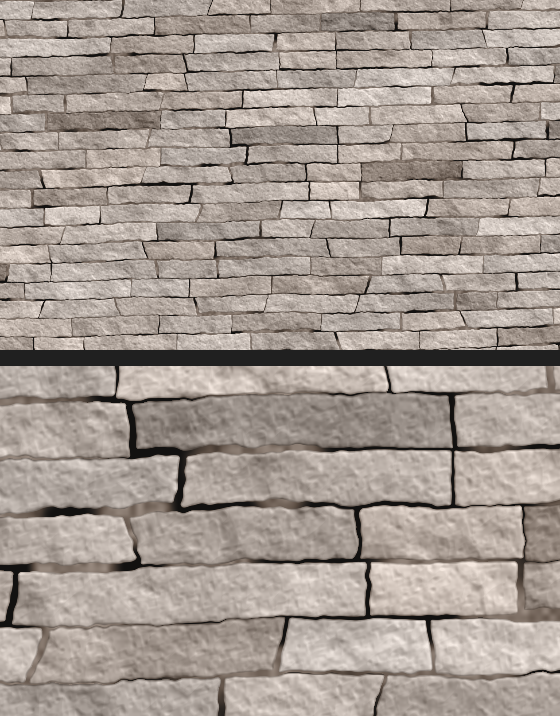
Top: the whole. Bottom: its middle third, enlarged.
A Shadertoy shader for this texture:

```glsl
// Split-face stone cladding: thin, slightly tilted courses of rough grey-beige slabs.
// Each course is cut by jittered, slanted joints; chipped noise relief is lit from the
// upper right, and broken, uneven gaps hold deep shade or sandy mortar.

const vec2 LIGHT = vec2(0.5, 0.86);
const float COURSES = 18.7;   // courses per canvas height
const float SLABS = 4.3;      // slabs per canvas height, measured along a course

float hash(vec2 p) {
    vec3 q = fract(p.xyx * vec3(0.1031, 0.1030, 0.0973));
    q += dot(q, q.yzx + 33.33);
    return fract((q.x + q.y) * q.z);
}

float noise(vec2 p) {
    vec2 i = floor(p), f = fract(p);
    f = f * f * (3.0 - 2.0 * f);
    return mix(mix(hash(i), hash(i + vec2(1, 0)), f.x),
               mix(hash(i + vec2(0, 1)), hash(i + vec2(1, 1)), f.x), f.y);
}

// Chiselled surface height: creased octaves, grain along a shallow diagonal
float relief(vec2 p) {
    float sum = 0.0, amp = 0.5;
    p = mat2(0.9, -0.45, 0.5, 1.0) * p * 26.0;
    for (int i = 0; i < 4; i++) {
        float n = noise(p);
        sum += amp * mix(n, 1.0 - abs(2.0 * n - 1.0), 0.35);
        p = mat2(1.6, 1.1, -1.1, 1.6) * p + 11.3;
        amp *= 0.56;
    }
    return sum;
}

// Position of a vertical joint at height f within its course
float joint(float cell, float row, float f) {
    vec2 id = vec2(cell, row);
    float slant = hash(id + 51.0) - 0.5;
    return cell + 0.5 + 0.56 * (hash(id + 13.0) - 0.5) + 0.7 * slant * slant * slant * (f - 0.5);
}

// Returns distance inside the slab edge (negative in the gap) and the slab id
vec3 slab(vec2 p) {
    vec2 w = p + 0.004 * (vec2(noise(p * 38.0), noise(p * 38.0 + 70.0)) - 0.5)
               + 0.0026 * (vec2(noise(p * 120.0), noise(p * 120.0 + 40.0)) - 0.5);
    float v = (w.y - 0.02 * w.x) * COURSES - 0.62 + 0.16 * (noise(p * vec2(5.0, 3.0)) - 0.5);
    float row = floor(v), f = v - row;
    float u = w.x * SLABS + 9.0 * hash(vec2(row, 7.0));
    float cell = floor(u);
    if (u < joint(cell, row, f)) cell -= 1.0;
    float left = joint(cell, row, f), right = joint(cell + 1.0, row, f);
    vec2 id = vec2(cell, row);

    // Uneven, tapering gap under each slab and a varying one on its left
    float along = (u - left) / (right - left);
    float under = 0.13 * mix(pow(hash(id + 3.0), 3.0), pow(hash(id + 5.0), 3.0), along);
    under *= 0.4 + 1.1 * noise(p * vec2(45.0, 20.0));
    float beside = 0.028 * pow(hash(id + 9.0), 2.0);
    vec2 edge = vec2(min(u - left - beside, right - u) / SLABS,
                     min(f - under, 1.0 - f) / COURSES);

    // Slightly rounded corners, gaps that open and close along the edge
    float radius = 0.0035;
    vec2 q = radius - edge;
    float d = radius - length(max(q, 0.0)) - min(max(q.x, q.y), 0.0);
    return vec3(d - 0.0017 * smoothstep(0.2, 0.9, noise(p * vec2(22.0, 30.0) + 3.0)), id);
}

void mainImage(out vec4 fragColor, in vec2 fragCoord) {
    vec2 p = fragCoord / iResolution.y;
    float px = 1.0 / iResolution.y;
    vec3 here = slab(p), toward = slab(p + LIGHT * 0.004);
    vec2 id = here.yz;
    float pick = hash(id + 27.0);

    // Tone of each slab, a few much darker, with soft blotches
    float tone = 0.715 + 0.13 * (hash(id + 31.0) - 0.5);
    tone -= 0.15 * smoothstep(0.90, 0.99, pick);
    tone += 0.14 * (noise(p * vec2(11.0, 18.0) + 30.0 * pick) - 0.5);

    // Rough face lit by its slope toward the light
    vec2 face = p + 7.0 * vec2(pick, hash(id + 41.0));
    float height = relief(face);
    tone += 1.5 * (height - relief(face + LIGHT * 0.0028));
    tone += 0.2 * (height - 0.55);
    tone += 0.10 * (noise(p * 260.0) - 0.5);

    // Bright upper right rim, dim lower left rim, both broken up by chips
    float rim = 1.0 - smoothstep(0.0005, 0.006, here.x);
    rim *= 0.3 + noise(p * 60.0 + 9.0);
    tone += 0.11 * rim * clamp((here.x - toward.x) / 0.004, -1.0, 1.0);

    // Shadow from a neighbour that stands further out
    float other = step(0.5, length(toward.yz - id));
    float proud = hash(toward.yz + 61.0) - hash(id + 61.0);
    float shadow = other * smoothstep(0.0, 0.002, toward.x) * smoothstep(0.1, 0.7, proud);
    tone *= 1.0 - 0.75 * shadow;

    // Gaps: deep shade where wide, sandy mortar or a faint crease elsewhere
    float mortar = smoothstep(0.40, 0.66, noise(p * vec2(15.0, 21.0) + 5.0));
    float gap = mix(0.07, 0.50, mortar) + 0.2 * (noise(p * 150.0) - 0.5) * mortar;
    float cover = smoothstep(-0.5 * px, 0.5 * px, here.x);
    tone *= 1.0 - 0.28 * (1.0 - smoothstep(0.0, 0.0022, here.x));
    tone = clamp(mix(gap, tone, cover), 0.06, 0.96);

    // Warm grey stone, sandier in the mortar
    float warmth = mix(1.25, 0.8 + 0.35 * hash(id + 81.0), cover);
    vec3 color = tone - vec3(0.0, 0.045, 0.078) * warmth * smoothstep(0.0, 0.4, tone);
    fragColor = vec4(color, 1.0);
}
```
